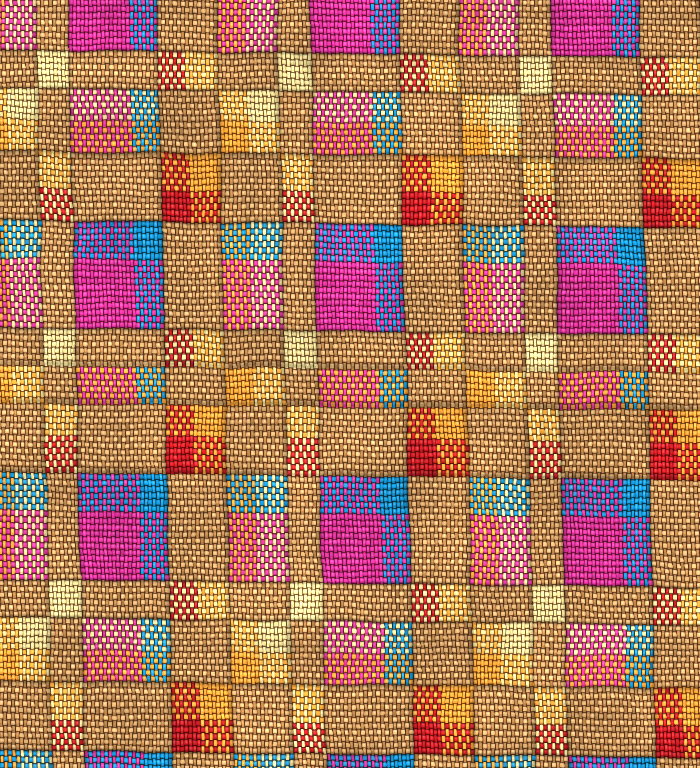
A WebGL 1 fragment shader for this texture:

```glsl
precision highp float;
// Checked double-cloth weave: tan squares alternating with bright multicoloured blocks.
uniform vec2 u_resolution;

const vec3 MAGENTA = vec3(0.84, 0.17, 0.58);
const vec3 BLUE = vec3(0.05, 0.56, 0.82);
const vec3 RED = vec3(0.78, 0.08, 0.11);
const vec3 ORANGE = vec3(0.97, 0.64, 0.20);
const vec3 CREAM = vec3(0.96, 0.88, 0.58);
const vec2 REPEAT = vec2(241.5, 530.0);

float hash(vec2 p) {
  return fract(sin(dot(p, vec2(127.1, 311.7))) * 43758.5453);
}

float noise(vec2 p) {
  vec2 i = floor(p), f = fract(p);
  f = f * f * (3.0 - 2.0 * f);
  return mix(mix(hash(i), hash(i + vec2(1, 0)), f.x),
             mix(hash(i + vec2(0, 1)), hash(i + vec2(1, 1)), f.x), f.y);
}

// Signed distance into the interval a..b, positive inside.
float band(float x, float a, float b) {
  return min(x - a, b - x);
}

float columnBands(float x) {
  return max(max(band(x, 0.0, 88.0), band(x, 148.0, 208.0)), band(x, 241.5, 330.0));
}

float rowBands(float y) {
  float d = max(band(y, 0.0, 108.0), band(y, 142.0, 180.0));
  d = max(d, max(band(y, 250.0, 360.0), band(y, 397.0, 462.0)));
  return max(d, band(y, 530.0, 638.0));
}

// Colour stripes of the vertical threads.
vec3 warpColour(float x) {
  vec3 c = mix(MAGENTA, BLUE, step(60.0, x));
  c = mix(c, RED, step(88.0, x));
  c = mix(c, ORANGE, step(118.0, x));
  return mix(c, CREAM, step(178.0, x));
}

// Colour stripes of the horizontal threads: a short and a long sequence.
vec3 weftColour(float y) {
  float late = step(250.0, y);
  float t = y - 250.0 * late;
  vec3 c = mix(BLUE, MAGENTA, step(38.0, t));
  c = mix(c, CREAM, step(mix(108.0, 110.0, late), t));
  c = mix(c, ORANGE, step(mix(142.0, 180.0, late), t));
  return mix(c, RED, step(mix(216.0, 248.0, late), t));
}

void main() {
  // Canvas height is 768 units, measured down from the top.
  vec2 p = gl_FragCoord.xy / u_resolution.y * 768.0;
  p.y = 768.0 - p.y;

  // Slight skew and uneven pull of the cloth.
  vec2 q = p - vec2(68.0 + 0.022 * p.y, 220.0 + 0.011 * p.x);
  q += 3.0 * (vec2(noise(p / 45.0), noise(p / 38.0 + 40.0)) - 0.5);
  q += 0.9 * (vec2(noise(p / 9.0 + 7.0), noise(p / 9.0 + 90.0)) - 0.5);

  // Snap block choice to whole threads.
  vec2 pitch = REPEAT / vec2(60.0, 84.0);
  vec2 thread = q / pitch;
  vec2 id = floor(thread);
  vec2 cell = mod((id + 0.5) * pitch, REPEAT);
  float bright = step(0.0, columnBands(cell.x) * rowBands(cell.y));

  // Thread colours, each thread dyed a little differently.
  vec3 warp = mix(vec3(0.69, 0.47, 0.25), warpColour(cell.x), bright);
  vec3 weft = mix(vec3(0.86, 0.68, 0.43), weftColour(cell.y), bright);
  warp *= 0.92 + 0.16 * hash(vec2(id.x, 3.0));
  weft *= 0.92 + 0.16 * hash(vec2(5.0, id.y));

  // Plain weave: warp and weft take turns on top.
  vec2 wave = sin(3.14159 * thread);
  vec2 crown = abs(wave);
  float over = smoothstep(-0.22, 0.22, wave.x * wave.y);
  vec3 colour = mix(weft, warp, over);

  // Rounded yarn with dark gaps and a lit upper side.
  float body = mix(crown.y, crown.x, over);
  float gap = smoothstep(0.15, 0.75, max(crown.x, crown.y));
  float lit = smoothstep(0.1, 0.8, body) * (0.45 + 0.55 * gap);
  colour *= mix(vec3(0.42, 0.32, 0.27), vec3(1.06), lit);
  vec2 f = fract(thread) - vec2(0.5, 0.38);
  colour += 0.16 * exp(-9.0 * dot(f, f)) * (0.5 + hash(id));

  // Puckered seams, fibre grain and broad tonal wear.
  vec2 local = mod(q, REPEAT);
  float seam = min(abs(columnBands(local.x)), abs(rowBands(local.y)));
  colour *= 1.0 - 0.28 * exp(-seam * seam / 7.0);
  colour *= 0.92 + 0.16 * noise(p / 60.0 + 20.0);
  colour *= 0.92 + 0.16 * noise(p / 1.8);
  gl_FragColor = vec4(clamp(colour, 0.0, 1.0), 1.0);
}
```
